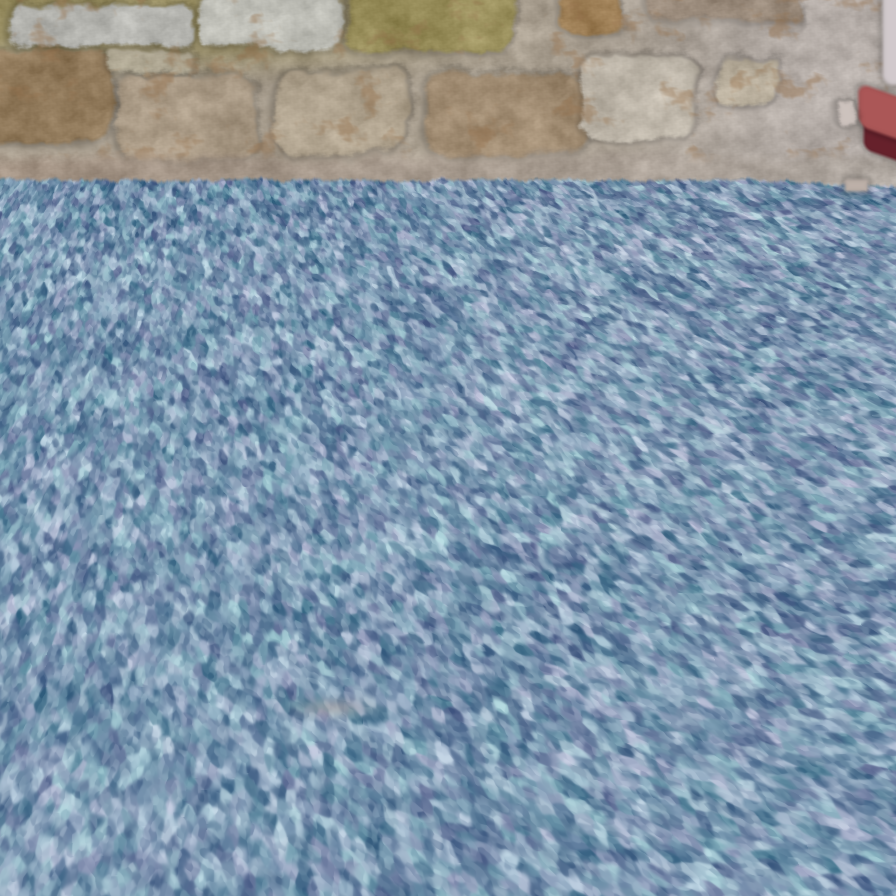
Write a WebGL 1 fragment shader that draws this texture.

```glsl
precision highp float;
uniform vec2 u_resolution;

#define HORIZON 1.6
#define GRAIN_DENSITY vec2(104.0, 112.0)
#define GRAIN_STRETCH 1.75
#define GRAIN_SHARPNESS 9.0
#define GRAVEL_TOP 0.799
#define GRAVEL_DARK vec3(0.26, 0.39, 0.53)
#define GRAVEL_LIGHT vec3(0.71, 0.80, 0.86)
#define MORTAR vec3(0.66, 0.62, 0.56)
#define EDGE_SOFTNESS 0.003

vec3 hash3(vec2 cell) {
  vec3 k = vec3(dot(cell, vec2(127.1, 311.7)),
                dot(cell, vec2(269.5, 183.3)),
                dot(cell, vec2(419.2, 371.9)));
  return fract(sin(k) * 43758.5);
}

// Layered, folded sines in about -1..1
float mottle(vec2 q) {
  float sum = 0.0, amp = 0.42;
  for (int i = 0; i < 6; i++) {
    q = mat2(0.8, 0.6, -0.6, 0.8) * q * 1.65 + 1.7;
    sum += amp * sin(q.x + 1.6 * sin(q.y + sum));
    amp *= 0.72;
  }
  return sum;
}

// Soft cellular noise made of tilted, elongated grains: x tone, yz tint
vec3 grains(vec2 q, float tilt) {
  vec2 base = floor(q), f = fract(q);
  vec3 sum = vec3(0.0);
  float total = 1e-5;
  for (int j = -1; j <= 1; j++) {
    for (int i = -1; i <= 1; i++) {
      vec2 cell = vec2(float(i), float(j));
      vec3 seed = hash3(base + cell);
      vec3 look = hash3(base + cell + 57.3);
      vec2 d = cell + 0.1 + 0.8 * seed.xy - f;
      float a = tilt + (seed.z - 0.5) * 1.1;
      vec2 axis = vec2(cos(a), sin(a));
      float along = dot(d, axis) / GRAIN_STRETCH;
      float across = dot(d, vec2(-axis.y, axis.x)) * 1.25;
      float w = exp(-GRAIN_SHARPNESS * (along * along + across * across));
      sum += w * look;
      total += w;
    }
  }
  return sum / total;
}

float boxDistance(vec2 p, vec2 halfSize) {
  float r = 0.5 * min(halfSize.x, halfSize.y);
  vec2 d = abs(p) - halfSize + r;
  return length(max(d, 0.0)) + min(max(d.x, d.y), 0.0) - r;
}

// Paints a rounded block with a shaded seam around it
void block(inout vec3 col, vec2 p, vec2 centre, vec2 halfSize, vec3 tint) {
  float d = boxDistance(p - centre, halfSize);
  col = mix(col, tint, smoothstep(EDGE_SOFTNESS, -EDGE_SOFTNESS, d));
  float seam = (d - 0.002) / 0.004;
  col *= 1.0 - 0.13 * exp(-seam * seam);
}

vec3 wall(vec2 p) {
  float broad = mottle(p * vec2(14.0, 18.0));
  float fine = mottle(p * vec2(50.0, 65.0) + 9.0);
  vec2 w = p + 0.006 * vec2(broad, mottle(p * 17.0 + 4.0)) + 0.002 * fine;

  // Mortar: mossy at the upper left, paler at the right
  vec3 col = mix(MORTAR, vec3(0.70, 0.67, 0.65), smoothstep(0.55, 0.95, p.x));
  float moss = smoothstep(0.9, 0.97, p.y) * smoothstep(0.6, 0.2, p.x);
  col = mix(col, vec3(0.57, 0.53, 0.33), 0.8 * moss);

  // Upper course
  block(col, w, vec2(0.115, 0.973), vec2(0.102, 0.023), vec3(0.70, 0.70, 0.68));
  block(col, w, vec2(0.303, 0.976), vec2(0.079, 0.030), vec3(0.73, 0.73, 0.70));
  block(col, w, vec2(0.482, 0.978), vec2(0.094, 0.038), vec3(0.59, 0.55, 0.35));
  block(col, w, vec2(0.660, 0.988), vec2(0.036, 0.024), vec3(0.62, 0.50, 0.34));
  block(col, w, vec2(0.810, 0.995), vec2(0.085, 0.020), vec3(0.60, 0.54, 0.48));

  // Lower course
  block(col, w, vec2(0.050, 0.893), vec2(0.076, 0.052), vec3(0.58, 0.49, 0.37));
  block(col, w, vec2(0.167, 0.930), vec2(0.047, 0.013), vec3(0.68, 0.65, 0.57));
  block(col, w, vec2(0.208, 0.868), vec2(0.077, 0.046), vec3(0.66, 0.60, 0.52));
  block(col, w, vec2(0.380, 0.876), vec2(0.074, 0.046), vec3(0.69, 0.64, 0.56));
  block(col, w, vec2(0.565, 0.872), vec2(0.090, 0.046), vec3(0.62, 0.54, 0.44));
  block(col, w, vec2(0.712, 0.890), vec2(0.065, 0.048), vec3(0.74, 0.71, 0.66));
  block(col, w, vec2(0.835, 0.910), vec2(0.034, 0.026), vec3(0.73, 0.69, 0.62));

  // Weathering, rust stains and the sandy foot
  float foot = smoothstep(0.835, 0.815, w.y);
  col = mix(col, mix(vec3(0.60, 0.53, 0.47), vec3(0.70, 0.67, 0.64), p.x), 0.8 * foot);
  col += 0.045 * broad + 0.05 * fine;
  float rust = smoothstep(0.3, 1.0, mottle(p * vec2(23.0, 29.0) + 2.0));
  col = mix(col, vec3(0.58, 0.44, 0.30), 0.45 * rust * (1.0 - foot));

  // Pale post and red block at the right edge
  vec2 r = p + vec2(0.0, 0.35 * (p.x - 0.98));
  block(col, p, vec2(1.010, 0.960), vec2(0.025, 0.055), vec3(0.82, 0.79, 0.80));
  block(col, r, vec2(0.992, 0.846), vec2(0.028, 0.018), vec3(0.40, 0.13, 0.17));
  block(col, r, vec2(0.988, 0.876), vec2(0.030, 0.024), vec3(0.67, 0.34, 0.34));
  block(col, w, vec2(0.945, 0.873), vec2(0.010, 0.012), vec3(0.80, 0.76, 0.74));
  return col;
}

vec3 gravel(vec2 p) {
  float depth = HORIZON - p.y;
  vec2 ground = vec2((p.x - 0.5) / depth, -log(depth)) * GRAIN_DENSITY;
  float tilt = mix(-1.45, -0.5, p.x) + 0.3 * p.y;
  vec3 coarse = grains(ground, tilt);
  vec3 fine = grains(ground * 1.9 + 31.0, tilt);
  float patches = mottle(p * vec2(5.0, 8.0) + 3.0);
  float tone = 0.5 + 0.85 * (coarse.x - 0.5) + 0.4 * (fine.x - 0.5) + 0.05 * patches;
  tone -= 0.10 * smoothstep(0.73, 0.80, p.y);
  vec3 col = mix(GRAVEL_DARK, GRAVEL_LIGHT, clamp(tone, -0.1, 1.15));
  col += vec3(0.07, -0.01, 0.03) * (coarse.y - 0.5);
  col += vec3(-0.02, 0.05, 0.02) * (coarse.z - 0.5);
  col += vec3(0.025, 0.005, 0.0) * smoothstep(0.2, 0.9, p.x) * p.y;

  // Faint dry straw
  vec2 s = (p - vec2(0.372, 0.210)) / vec2(0.035, 0.010);
  return mix(col, vec3(0.69, 0.66, 0.66), 0.6 * exp(-dot(s, s)));
}

void main() {
  vec2 p = gl_FragCoord.xy / u_resolution;
  float ragged = 0.003 * mottle(vec2(p.x * 70.0, 1.0)) - 0.006 * smoothstep(0.8, 1.0, p.x);
  float cover = smoothstep(EDGE_SOFTNESS, -EDGE_SOFTNESS, p.y - GRAVEL_TOP - ragged);
  vec3 col = mix(wall(p), gravel(p), cover);
  block(col, p, vec2(0.956, 0.793), vec2(0.013, 0.007), vec3(0.74, 0.69, 0.66));
  gl_FragColor = vec4(clamp(col, 0.0, 1.0), 1.0);
}
```
